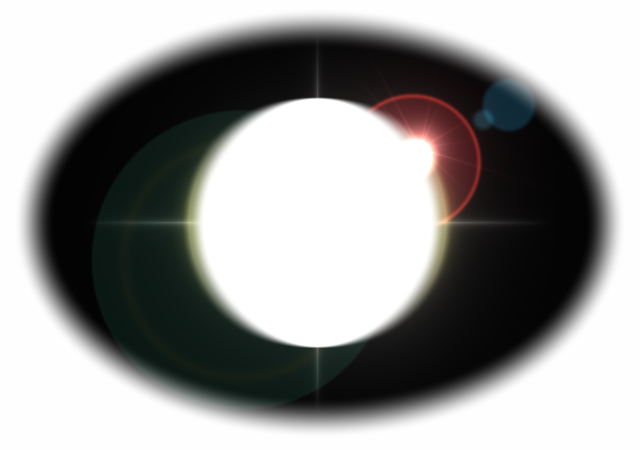
Give the GLSL for this background, as a Shadertoy shader.

```glsl
// A glowing white disk with a cross flare, set in a dark oval with a soft white rim.
// Lens ghosts, a red halo and a small starburst are added as light, using distance
// functions in units of canvas height; hashed rays vary the starburst.

const float ASPECT = 512.0 / 360.0;
const vec2 SUN = vec2(0.7055, 0.505);
const float SUN_RADIUS = 0.277;
const vec2 STAR = vec2(0.934, 0.670);

float hash11(float n) {
    n = fract(n * 0.1031);
    n *= n + 33.33;
    return fract(n * (n + n));
}

// Filled circle with a blurred edge
float softDisk(vec2 p, vec2 center, float radius, float blur) {
    return 1.0 - smoothstep(radius - blur, radius + blur, length(p - center));
}

// Thin circular line with a gaussian profile
float softRing(vec2 p, vec2 center, float radius, float width) {
    float d = (length(p - center) - radius) / width;
    return exp(-d * d);
}

// Approximate signed distance to an axis-aligned ellipse
float ellipseDistance(vec2 q, vec2 radii) {
    float k = length(q / radii);
    return k * (k - 1.0) / max(length(q / (radii * radii)), 0.001);
}

// Streak along x, fading to nothing at its reach
float streak(vec2 q, float reach, float width) {
    float fade = max(1.0 - abs(q.x) / reach, 0.0);
    float core = exp(-abs(q.y) / width);
    float bloom = 0.25 * exp(-abs(q.y) / (width * 5.0));
    return fade * (core + bloom);
}

// Narrow rays at hashed angles and lengths
float starburst(vec2 q) {
    float light = 0.0;
    for (int i = 0; i < 14; i++) {
        float id = float(i);
        float angle = 6.28318 * (id + 0.7 * hash11(id + 3.0)) / 14.0;
        vec2 dir = vec2(cos(angle), sin(angle));
        float along = dot(q, dir);
        float across = dot(q, vec2(-dir.y, dir.x));
        float reach = mix(0.06, 0.18, hash11(id + 21.0));
        light += step(0.0, along) * exp(-along / reach * 2.0)
               * exp(-abs(across) / 0.0022);
    }
    return light;
}

// Faint light around the sun and its large green ghost
vec3 backdrop(vec2 p) {
    vec2 ghost = vec2(0.537, 0.422);
    float rim = max(length(p - SUN) - SUN_RADIUS, 0.0);
    vec3 light = vec3(0.012, 0.010, 0.012);
    float side = smoothstep(-0.1, 0.3, p.x - SUN.x);
    light += vec3(0.14, 0.14, 0.135) * exp(-rim / 0.085) * mix(0.35, 1.0, side);
    light += vec3(0.025, 0.080, 0.062) * softDisk(p, ghost, 0.333, 0.004);
    light += vec3(0.035, 0.018, 0.0) * softRing(p, ghost, 0.262, 0.012);
    return light;
}

// Red halo, starburst and two blue ghosts at the upper right
vec3 lensFlare(vec2 p) {
    vec2 halo = vec2(0.917, 0.639);
    vec2 q = p - STAR;
    float r = length(q);
    vec3 light = vec3(0.15, 0.025, 0.03) * softDisk(p, halo, 0.150, 0.006);
    light += vec3(0.32, 0.07, 0.05) * softRing(p, halo, 0.148, 0.005);
    light += vec3(0.48, 0.18, 0.20) * exp(-r / 0.06);
    light += vec3(0.60, 0.50, 0.45) * exp(-r * r / 0.0016);
    light += vec3(0.26, 0.12, 0.13) * starburst(q);
    light += vec3(0.03, 0.14, 0.19) * softDisk(p, vec2(1.131, 0.767), 0.058, 0.007);
    light += vec3(0.06, 0.17, 0.20) * softDisk(p, vec2(1.074, 0.734), 0.021, 0.009);
    return light;
}

void mainImage(out vec4 fragColor, in vec2 fragCoord) {
    vec2 p = fragCoord / iResolution.xy * vec2(ASPECT, 1.0);
    vec2 q = p - SUN;
    float r = length(q);
    vec3 color = backdrop(p) + lensFlare(p);

    // Cross flare
    color += vec3(0.52, 0.53, 0.51) * streak(q, 0.52, 0.005);
    color += vec3(0.52, 0.53, 0.51) * streak(q.yx, 0.43, 0.004);

    // Sun: crisp at the poles, blurred and yellow at the sides
    float sideways = abs(q.x) / max(r, 0.001);
    float blur = mix(0.003, 0.026, smoothstep(0.0, 0.9, sideways));
    float sun = softDisk(p, SUN, SUN_RADIUS, blur);
    float warmth = pow(sideways, 6.0) * smoothstep(0.250, 0.285, r);
    color += vec3(0.30, 0.28, 0.12) * exp(-abs(r - 0.285) / 0.015) * pow(sideways, 6.0);
    color = mix(color, mix(vec3(1.0), vec3(1.0, 1.0, 0.78), warmth), sun);
    color += vec3(1.0, 0.92, 0.82) * softDisk(p, vec2(0.928, 0.650), 0.030, 0.025);

    // White surround with a feathered oval opening
    float oval = ellipseDistance(p - vec2(0.711, 0.504), vec2(0.635, 0.433));
    float surround = smoothstep(-0.045, 0.045, oval);
    color = mix(min(color, 1.0), vec3(0.995), surround);
    fragColor = vec4(color, 1.0);
}
```
